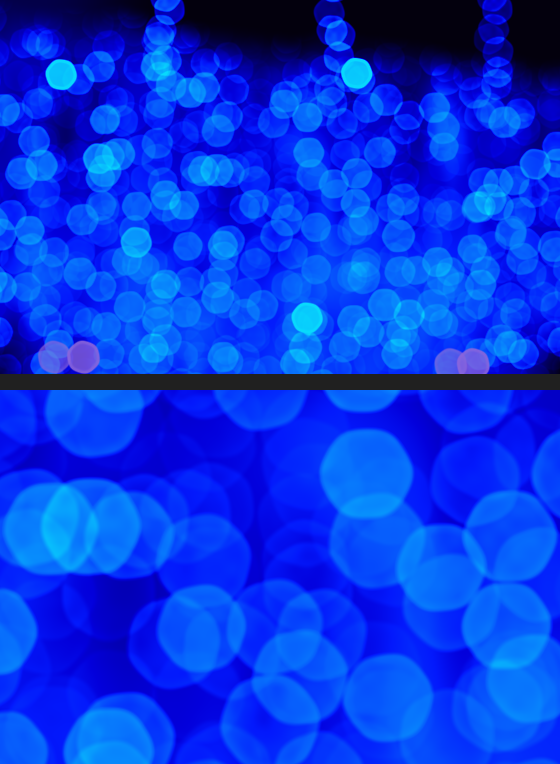
Top, the full canvas; bottom, a detail of the centre.
Write a WebGL 2 fragment shader that draws this background.

```glsl
#version 300 es
precision highp float;
// Out-of-focus blue lights: translucent discs over a soft, streaky glow.
// Jittered grids and hanging strings of discs add up to one light level,
// which a ramp turns from black through blue to cyan; pink lamps come last.

uniform vec2 u_resolution;
out vec4 fragColor;

// Lengths are in canvas heights; light runs from 0 (black) to about 1.1 (cyan).
const float DISC_RADIUS = 0.041;
const float EDGE_SOFTNESS = 0.003;
const float RIM_GAIN = 0.3;
const int   DISC_LAYERS = 5;
const float DISC_CELL = 0.11;
const float DISC_FAINT = 0.02;
const float DISC_STRONG = 0.24;
const float SPARK_CELL = 0.29;
const float SPARK_CHANCE = 0.36;
const float SPARK_LIGHT = 1.08;
const int   STRINGS = 3;
const int   STRING_DISCS = 9;
const float STRING_GAIN = 0.27;
const float LIGHT_LOW = 0.46;
const float LIGHT_HIGH = 0.28;
const float STREAK_GAIN = 0.32;
const vec3  NIGHT = vec3(0.01, 0.0, 0.05);
const vec3  PINK = vec3(0.55, 0.40, 0.86);

float hash(vec2 p) {
    vec3 q = fract(vec3(p.xyx) * 0.1031);
    q += dot(q, q.yzx + 33.33);
    return fract((q.x + q.y) * q.z);
}

vec2 hash2(vec2 p) {
    return vec2(hash(p), hash(p + 57.3));
}

float noise(vec2 p) {
    vec2 i = floor(p), f = fract(p);
    f *= f * (3.0 - 2.0 * f);
    return mix(mix(hash(i), hash(i + vec2(1, 0)), f.x),
               mix(hash(i + vec2(0, 1)), hash(i + vec2(1, 1)), f.x), f.y);
}

float glow(vec2 p, vec2 centre, vec2 size) {
    vec2 d = (p - centre) / size;
    return exp(-dot(d, d));
}

// Slightly angular aperture disc with a brighter rim.
float disc(vec2 d, float radius, float turn) {
    float dist = length(d);
    if (dist > radius * 1.2) return 0.0;
    float r = radius * (1.0 + 0.018 * cos(6.0 * atan(d.y, d.x + 1e-5) + turn));
    float soft = max(EDGE_SOFTNESS, 0.8 / u_resolution.y);
    float rim = smoothstep(0.72, 0.97, dist / r);
    return (1.0 - smoothstep(r - soft, r + soft, dist)) * (1.0 + RIM_GAIN * rim);
}

// Broad glow with vertical streaks, fading to the dark corners.
float backdrop(vec2 p, float aspect) {
    float light = mix(LIGHT_LOW, LIGHT_HIGH, smoothstep(0.25, 0.85, p.y));
    float streak = 0.6 * noise(p * vec2(11.0, 3.0) + 4.0) + 0.4 * noise(p * vec2(23.0, 8.0));
    light += STREAK_GAIN * (streak - 0.5);
    light += 0.12 * glow(p, vec2(0.55 * aspect, 0.14), vec2(0.5, 0.2));
    light += 0.18 * glow(p, vec2(0.81 * aspect, 0.66), vec2(0.06, 0.12));
    light += 0.12 * glow(p, vec2(0.55 * aspect, 0.61), vec2(0.16, 0.08));
    light -= 0.45 * glow(p, vec2(0.0), vec2(0.14, 0.13));
    light -= 0.45 * glow(p, vec2(aspect, 0.0), vec2(0.13, 0.12));
    return light;
}

// Scattered faint discs, loosely lined up in columns.
float scatteredDiscs(vec2 p) {
    float sum = 0.0;
    for (int layer = 0; layer < DISC_LAYERS; layer++) {
        float seed = 31.0 * float(layer) + 7.0;
        vec2 g = p / DISC_CELL + hash2(vec2(seed, 3.0));
        for (int k = 0; k < 9; k++) {
            vec2 cell = floor(g) + vec2(k % 3 - 1, k / 3 - 1);
            vec2 jitter = hash2(cell + seed);
            jitter.x = mix(jitter.x, hash(vec2(cell.x, seed)), 0.6);
            float power = hash(cell + seed + 11.7);
            float radius = DISC_RADIUS * mix(0.93, 1.06, jitter.y);
            float strength = DISC_FAINT + DISC_STRONG * power * power * power;
            sum += strength * disc((g - cell - jitter) * DISC_CELL, radius, 6.28 * power);
        }
    }
    return sum;
}

// Strings of lights hanging in from the top.
float hangingStrings(vec2 p, float aspect) {
    float sum = 0.0;
    for (int s = 0; s < STRINGS; s++) {
        for (int k = 0; k < STRING_DISCS; k++) {
            vec2 rnd = hash2(vec2(s * 17 + 5, k * 3 + 2));
            vec2 centre = vec2((0.29 + 0.3 * float(s)) * aspect, 1.02 - 0.042 * float(k));
            centre += (rnd - 0.5) * vec2(0.055, 0.04);
            float fade = 1.0 - 0.6 * float(k) / float(STRING_DISCS);
            sum += STRING_GAIN * fade * (0.5 + rnd.x) * disc(p - centre, DISC_RADIUS, 6.28 * rnd.y);
        }
    }
    return sum;
}

// A few nearly opaque cyan discs; returns their coverage.
float sparks(vec2 p) {
    float cover = 0.0;
    vec2 g = p / SPARK_CELL + 0.35;
    for (int k = 0; k < 9; k++) {
        vec2 cell = floor(g) + vec2(k % 3 - 1, k / 3 - 1);
        vec2 jitter = hash2(cell + 83.0);
        float pick = hash(cell + 141.0);
        float alpha = step(pick, SPARK_CHANCE) * mix(0.95, 0.4, pick / SPARK_CHANCE);
        cover = max(cover, alpha * disc((g - cell - jitter) * SPARK_CELL, DISC_RADIUS, 1.0));
    }
    return min(cover, 1.0);
}

vec3 ramp(float light) {
    float e = max(light, 0.0);
    return vec3(NIGHT.r + 0.02 * smoothstep(0.5, 0.8, e),
                clamp((e - 0.45) * 1.35, 0.0, 0.85),
                min(NIGHT.b + 1.8 * e, 0.99));
}

void main() {
    vec2 p = gl_FragCoord.xy / u_resolution.y;
    float aspect = u_resolution.x / u_resolution.y;

    // Light level, cut off by the dark sky along a slanted upper edge.
    float skyline = 0.99 - 0.15 * p.x / aspect + 0.04 * (noise(p * 9.0) - 0.5);
    float lit = smoothstep(-0.02, 0.14, skyline - p.y);
    float grain = 0.88 + 0.24 * noise(p * 75.0);
    float light = lit * (backdrop(p, aspect) + grain * scatteredDiscs(p));
    light += 0.13 * (1.0 - lit) * (1.0 - smoothstep(0.1, 0.45, p.x));
    light += grain * hangingStrings(p, aspect);
    light -= 0.5 * max(light - 0.72, 0.0);
    light = mix(light, SPARK_LIGHT, sparks(p) * smoothstep(0.0, 0.5, lit));
    vec3 colour = ramp(light);

    // Two overlapping pairs of pink lamps at the bottom.
    for (int i = 0; i < 4; i++) {
        float pair = float(i / 2), second = float(i % 2);
        vec2 centre = vec2(mix(0.097, 0.805, pair) * aspect, 0.045 - 0.02 * pair);
        centre.x += second * mix(0.078, 0.06, pair);
        float cover = disc(p - centre, DISC_RADIUS * 1.06, 2.0);
        colour = mix(colour, PINK, min(cover * mix(0.55, 0.75, second), 0.9));
    }
    fragColor = vec4(colour, 1.0);
}
```
